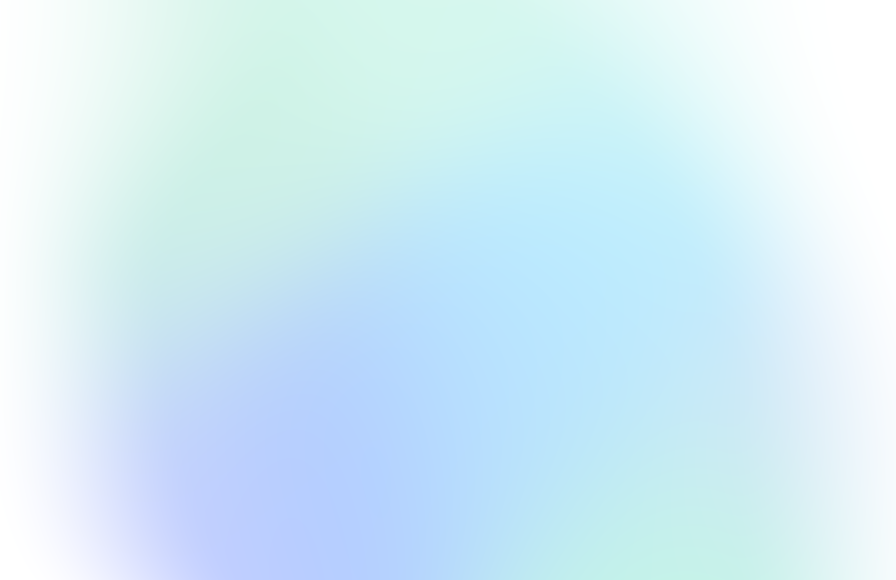
Give the GLSL for this background, as a Shadertoy shader.

```glsl
// A soft pastel mesh gradient: mint, cyan, periwinkle and lilac on white.
// Gaussian colour pools are blended by normalized weight, then curved
// coverage ramps dissolve the left and right sides into white.

// Adds one pool: rgb holds the weighted colour, a holds the total weight.
void addPool(inout vec4 blend, vec2 p, vec2 center, vec3 color) {
    vec2 offset = p - center;
    blend += vec4(color, 1.0) * exp(-14.0 * dot(offset, offset));
}

// Coverage of the colour field, zero where the white border takes over.
float coverage(vec2 p) {
    float leftStart = 0.09 * exp(-8.0 * p.y) - 0.05;
    float leftEnd = 0.28 + 0.27 * smoothstep(0.5, 1.0, p.y) + 0.14 * exp(-5.0 * p.y);
    float rightStart = mix(1.25, 0.80, p.y * p.y * p.y);
    float rightEnd = mix(1.65, 1.46, smoothstep(0.2, 1.0, p.y));
    return smoothstep(leftStart, leftEnd, p.x)
         * (1.0 - smoothstep(rightStart, rightEnd, p.x));
}

void mainImage(out vec4 fragColor, in vec2 fragCoord) {
    // Height spans 0 to 1, width spans 0 to 1.54
    vec2 p = fragCoord / iResolution.xy * vec2(1.54, 1.0);
    vec4 blend = vec4(0.0);

    // Mint across the top and left
    addPool(blend, p, vec2(0.34, 0.72), vec3(0.81, 0.95, 0.90));
    addPool(blend, p, vec2(0.78, 1.02), vec3(0.84, 0.97, 0.93));
    addPool(blend, p, vec2(1.25, 0.88), vec3(0.84, 0.97, 0.96));
    addPool(blend, p, vec2(0.12, 0.50), vec3(0.80, 0.93, 0.92));

    // Cyan and sky through the middle
    addPool(blend, p, vec2(1.07, 0.54), vec3(0.73, 0.93, 1.00));
    addPool(blend, p, vec2(0.87, 0.32), vec3(0.72, 0.88, 1.00));

    // Periwinkle and lavender at the lower left
    addPool(blend, p, vec2(0.52, 0.22), vec3(0.69, 0.79, 1.00));
    addPool(blend, p, vec2(0.22, 0.12), vec3(0.80, 0.82, 1.00));

    // Mint and lilac at the lower right
    addPool(blend, p, vec2(1.18, 0.02), vec3(0.77, 0.96, 0.90));
    addPool(blend, p, vec2(1.40, 0.30), vec3(0.84, 0.90, 0.97));

    vec3 color = mix(vec3(1.0), blend.rgb / blend.a, coverage(p));
    fragColor = vec4(color, 1.0);
}
```
